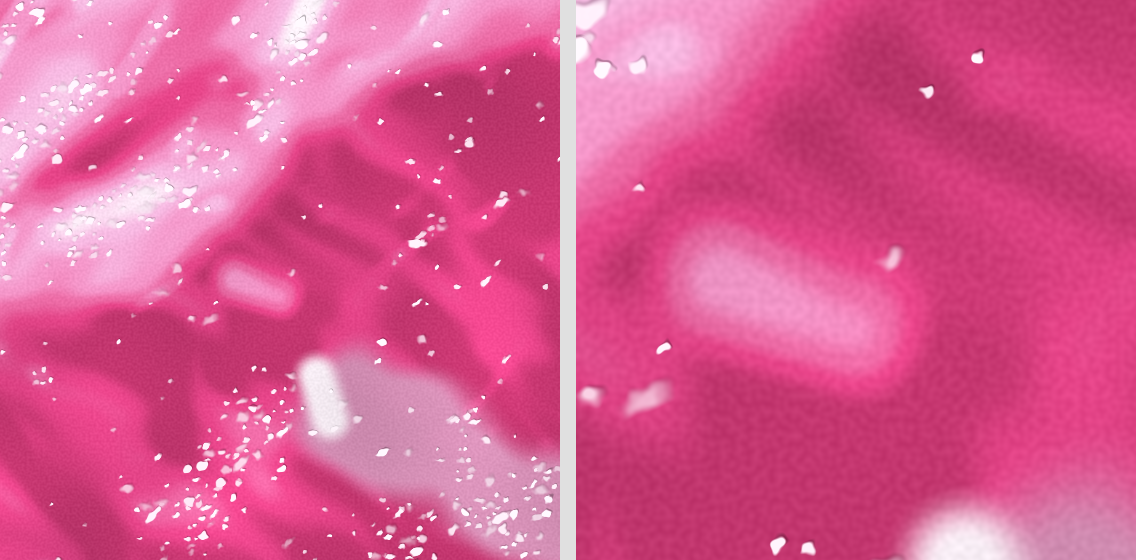
Left, the full canvas; right, a detail of the centre.
A WebGL 2 fragment shader for this texture:

```glsl
#version 300 es
precision highp float;

uniform vec2 u_resolution;
out vec4 fragColor;

const vec3 DEEP  = vec3(0.76, 0.21, 0.43);
const vec3 ROSE  = vec3(0.91, 0.27, 0.54);
const vec3 PINK  = vec3(0.93, 0.42, 0.65);
const vec3 BLUSH = vec3(0.96, 0.59, 0.79);
const vec3 PALE  = vec3(0.97, 0.73, 0.89);
const vec3 WHITE = vec3(1.00, 0.96, 0.99);
const vec3 MAUVE = vec3(0.84, 0.60, 0.74);

vec2 hash2(vec2 p) {
  vec3 q = fract(p.xyx * vec3(0.1031, 0.1030, 0.0973));
  q += dot(q, q.yzx + 33.33);
  return fract((q.xx + q.yz) * q.zy);
}

mat2 rotation(float angle) {
  float c = cos(angle), s = sin(angle);
  return mat2(c, -s, s, c);
}

float gradientNoise(vec2 p) {
  vec2 i = floor(p), f = fract(p);
  vec2 u = f * f * f * (f * (f * 6.0 - 15.0) + 10.0);
  vec4 corner;
  for (int k = 0; k < 4; k++) {
    vec2 o = vec2(k & 1, k >> 1);
    float a = 6.2832 * hash2(i + o + 57.0).x;
    corner[k] = dot(vec2(cos(a), sin(a)), f - o);
  }
  vec2 row = mix(corner.xz, corner.yw, u.x);
  return 1.4 * mix(row.x, row.y, u.y);
}

// Layered noise drawn out along one direction
float streaks(vec2 p, float angle, vec2 scale) {
  vec2 q = rotation(angle) * p * scale;
  q += 0.35 * gradientNoise(p * 5.0 + 9.0);
  return 0.7 * gradientNoise(q) + 0.35 * gradientNoise(q * 2.1 + 17.0);
}

// Soft stroke fading from its axis to its radius
float band(vec2 p, vec2 a, vec2 b, float radius) {
  vec2 d = b - a;
  float t = clamp(dot(p - a, d) / dot(d, d), 0.0, 1.0);
  return 1.0 - smoothstep(0.0, radius, length(p - a - d * t));
}

// Pale upper fold, 1 above its winding border
float upperFold(vec2 p) {
  float border = mix(0.40, 0.92, smoothstep(0.08, 0.88, p.x));
  border += 0.05 * gradientNoise(p * 6.0);
  return smoothstep(-0.06, 0.09, p.y - border);
}

// Where wet highlights gather
float wetness(vec2 p) {
  float wet = smoothstep(0.16, 0.45, streaks(p + 3.0, 0.7, vec2(3.5, 8.0)));
  wet = max(wet, band(p, vec2(0.48, 0.78), vec2(0.56, 1.0), 0.07));
  wet = max(wet, band(p, vec2(0.0, 0.71), vec2(0.16, 0.84), 0.08));
  wet = max(wet, band(p, vec2(0.12, 0.58), vec2(0.40, 0.72), 0.07));
  wet = max(wet, band(p, vec2(0.32, 0.08), vec2(0.50, 0.26), 0.11));
  return max(wet, band(p, vec2(0.70, 0.03), vec2(1.0, 0.13), 0.10));
}

// Scattered oblong glints: x is light, y is the shaded rim
vec2 glints(vec2 p, float cells, float density, float pixel) {
  vec2 g = p * cells, result = vec2(0.0);
  g += 0.16 * vec2(gradientNoise(g * 2.3), gradientNoise(g * 2.3 + 40.0));
  for (int y = -1; y <= 1; y++)
  for (int x = -1; x <= 1; x++) {
    vec2 id = floor(g) + vec2(x, y);
    vec2 place = hash2(id + cells), kind = hash2(id + cells + 91.0);
    vec2 centre = id + 0.15 + 0.7 * place;
    float chance = 0.025 + density * wetness(centre / cells);
    if (hash2(id + cells + 203.0).x > chance) continue;
    float thick = mix(0.13, 0.27, kind.x);
    vec2 radii = thick * vec2(mix(1.1, 2.7, pow(kind.y, 3.0)), 1.0);
    mat2 turn = rotation(mix(-0.1, 0.9, place.y));
    float soft = max(mix(0.04, 0.16, place.x * place.x), pixel * cells);
    float d = thick * (length(turn * (g - centre) / radii) - 1.0);
    vec2 shifted = g - centre - vec2(0.06, 0.09);
    float e = thick * (length(turn * shifted / radii) - 1.0);
    float strength = mix(1.0, 0.5, place.x * place.x);
    float light = strength * (1.0 - smoothstep(-soft, soft, d));
    float rim = strength * (1.0 - smoothstep(-soft, soft, e));
    result = max(result, vec2(light, rim));
  }
  return result;
}

vec3 ramp(float t) {
  vec3 c = mix(DEEP, ROSE, smoothstep(0.14, 0.34, t));
  c = mix(c, PINK, smoothstep(0.33, 0.50, t));
  c = mix(c, BLUSH, smoothstep(0.50, 0.70, t));
  c = mix(c, PALE, smoothstep(0.70, 0.88, t));
  return mix(c, WHITE, smoothstep(0.88, 1.05, t));
}

void main() {
  float size = min(u_resolution.x, u_resolution.y);
  vec2 p = gl_FragCoord.xy / size;
  float upper = upperFold(p);

  // Broad tones of the folds
  float rising = streaks(p, 0.7, vec2(2.5, 7.0));
  float falling = streaks(p + 5.0, -0.7, vec2(3.0, 8.0));
  float tone = mix(0.21 + 0.38 * falling, 0.66 + 0.36 * rising, upper);
  tone -= 0.32 * band(p, vec2(0.10, 0.67), vec2(0.40, 0.86), 0.08);
  tone += 0.20 * wetness(p) * mix(0.6, 1.0, upper);
  tone += 0.50 * band(p, vec2(0.42, 0.50), vec2(0.50, 0.47), 0.06);
  vec3 colour = ramp(tone);

  // Greyish veil and its bright bulge
  vec2 bent = p + 0.03 * gradientNoise(p * 7.0);
  float veil = band(bent, vec2(0.65, 0.27), vec2(0.98, 0.08), 0.17);
  colour = mix(colour, MAUVE, 0.9 * smoothstep(0.08, 0.6, veil));
  float bulge = band(p, vec2(0.565, 0.33), vec2(0.59, 0.25), 0.065);
  colour = mix(colour, WHITE, smoothstep(0.1, 0.9, bulge));
  colour *= 1.0 + 0.10 * gradientNoise(p * 4.0 + 30.0) * (1.0 - upper);

  // Sharp highlights over their rims
  float pixel = 0.75 / size;
  vec2 shine = max(glints(p, 34.0, 0.55, pixel), glints(p, 58.0, 0.5, pixel));
  colour *= 1.0 - 0.28 * shine.y * (1.0 - shine.x);
  colour = mix(colour, WHITE + 0.02, shine.x);

  // Fine grain
  colour += 0.035 * gradientNoise(p * 210.0) * (1.0 - shine.x);
  fragColor = vec4(clamp(colour, 0.0, 1.0), 1.0);
}
```
